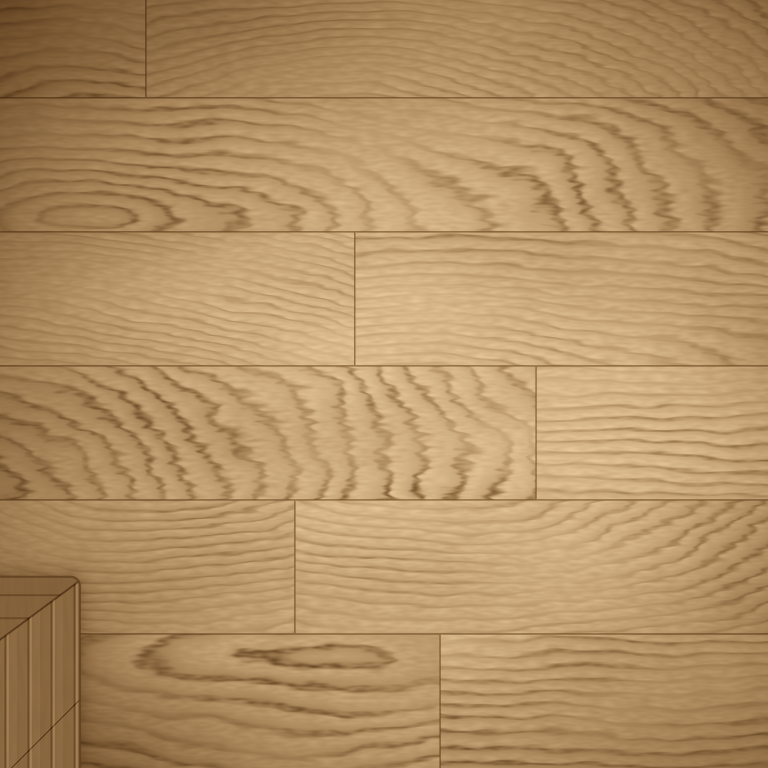
This texture is drawn by a Shadertoy shader. Its source:

```glsl
// Oak plank floor in six staggered rows, with a slatted box in the lower left corner.
// Each plank cuts through elliptical growth rings, warped by gradient noise and
// frayed along its fibres; one tone value then drives colour, light and seams.

#define ROWS 5.73            // plank rows in the canvas height
#define SEAM 0.0007          // half width of the gaps between planks
#define GRAIN 0.24           // depth of the growth rings
#define PORES 0.07           // depth of the fine fibres
#define WARP 0.17            // waviness of the rings
#define FRAY 0.005           // ragged shift along the fibres
#define VIGNETTE 0.86        // darkening away from the light
#define LIGHT_POS vec2(0.58, 0.47)
#define OAK vec3(0.875, 0.75, 0.575)
#define TONE_CURVE vec3(1.0, 1.28, 1.75)
#define BOX_SIZE vec2(0.104, 0.249)

// Position of the butt joint in each row, from the bottom (2 = no joint)
const float JOINT[6] = float[6](0.573, 0.384, 0.698, 0.462, 2.0, 0.190);

// Ring centre (x in canvas, y in plank heights) and lengthwise squeeze, per plank
const vec3 RING_SHAPE[12] = vec3[12](
    vec3(0.43, 0.83, 1.1),  vec3(0.40, -3.0, 0.9),
    vec3(0.20, 1.50, 3.0),  vec3(0.58, 1.40, 2.3),
    vec3(-0.14, 0.12, 2.7), vec3(0.90, -2.0, 0.5),
    vec3(-0.10, -2.5, 3.0), vec3(0.56, -0.1, 1.2),
    vec3(0.13, 0.10, 1.45), vec3(0.0, 0.0, 1.0),
    vec3(0.08, -0.4, 3.0),  vec3(0.45, -0.4, 2.3));

// Rings per plank height
const float RING_COUNT[12] = float[12](
    7.0, 10.0, 13.0, 12.0, 8.4, 11.0, 15.0, 12.0, 10.5, 8.0, 9.0, 14.0);

vec2 hashGradient(vec2 cell) {
    vec3 h = fract(cell.xyx * vec3(0.1031, 0.1030, 0.0973));
    h += dot(h, h.yzx + 33.33);
    float angle = 6.2832 * fract((h.x + h.y) * h.z);
    return vec2(cos(angle), sin(angle));
}

float gradientNoise(vec2 p) {
    vec2 i = floor(p), f = p - i;
    vec2 u = f * f * f * (f * (f * 6.0 - 15.0) + 10.0);
    vec2 e = vec2(0.0, 1.0);
    float bottom = mix(dot(hashGradient(i), f), dot(hashGradient(i + e.yx), f - e.yx), u.x);
    float top = mix(dot(hashGradient(i + e), f - e), dot(hashGradient(i + 1.0), f - 1.0), u.x);
    return mix(bottom, top, u.y);
}

// Antialiased line of half width w at distance d
float lineMask(float d, float w, float px) {
    return clamp((w - abs(d)) / px + 0.5, 0.0, 1.0);
}

// Brightness of the wood at p (x in canvas, y in plank heights)
float woodTone(vec2 p, int plank) {
    vec3 shape = RING_SHAPE[plank];
    float count = RING_COUNT[plank];
    vec2 q = p + float(plank) * vec2(17.3, 9.1);

    // Ragged fibres and wider kinks displace the rings lengthwise
    float fibre = gradientNoise(q * vec2(26.0, 23.0));
    float streak = gradientNoise(q * vec2(60.0, 41.0) + 40.0);
    p.x += FRAY * (fibre + streak + 2.5 * gradientNoise(q * vec2(14.0, 6.0) + 11.0));

    // Warped elliptical rings, calmer where they are dense
    float warp = WARP * min(1.0, 8.0 / count);
    float radius = length((p - shape.xy) * vec2(shape.z, 1.0));
    radius += warp * gradientNoise(q * vec2(4.0, 1.5));
    radius += 0.25 * warp * gradientNoise(q * vec2(15.0, 4.0) + 7.0);
    float phase = fract(radius * count + 0.2 * fibre);

    // Each ring is a thin dark core with a soft halo before it
    float core = smoothstep(0.48, 0.70, phase) * (1.0 - smoothstep(0.72, 0.92, phase));
    float halo = smoothstep(0.05, 0.70, phase) * (1.0 - smoothstep(0.72, 1.0, phase));
    float strength = clamp(0.75 + 1.2 * gradientNoise(q * vec2(4.0, 1.8) + 3.0), 0.2, 1.3);
    strength *= mix(1.0, 0.55, smoothstep(8.5, 13.0, count)) * (1.0 + 1.1 * streak);
    float ring = strength * mix(halo, core, 0.65);

    float cloud = 0.10 * gradientNoise(q * vec2(2.5, 1.1) + 21.0);
    return 0.99 - GRAIN * ring + PORES * (0.5 * fibre + streak) + cloud;
}

float floorTone(vec2 uv, float px) {
    float v = uv.y * ROWS;
    int row = int(clamp(floor(v), 0.0, 5.0));
    float joint = JOINT[row];
    int plank = 2 * row + int(step(joint, uv.x));
    float tone = woodTone(vec2(uv.x, v - float(row)), plank);

    // Gaps: across the rows, and at the butt joint
    float rowGap = (v - max(round(v), 1.0)) / ROWS;
    float gap = max(lineMask(rowGap, SEAM, px), lineMask(uv.x - joint, SEAM, px));
    return mix(tone, 0.5, 0.9 * gap);
}

// Box with a top face and a slatted front, split by a slanting ridge
float boxTone(vec2 uv, float px) {
    float ridge = uv.y - 0.74 * uv.x - 0.167;
    float slat = (fract((uv.x + 0.008) / 0.03) - 0.5) * 0.03;
    float front = 0.62 + 1.2 * slat + 0.10 * lineMask(slat - 0.003, 0.0014, px);
    front -= 0.14 * lineMask(slat, 0.0012, px);
    front -= 0.2 * lineMask(uv.y - uv.x + 0.015, 0.0012, px);
    float board = (fract(uv.y / 0.03) - 0.5) * 0.03;
    float top = 0.59 - 0.12 * lineMask(board, 0.0012, px);
    float tone = mix(front, top, smoothstep(-px, px, ridge));
    tone -= 0.2 * lineMask(ridge, 0.0016, px);
    return tone + 0.02 * gradientNoise(uv * vec2(160.0, 25.0));
}

void mainImage(out vec4 fragColor, in vec2 fragCoord) {
    float px = 1.0 / iResolution.y;
    vec2 uv = fragCoord * px;

    // Floor under a soft pool of light
    vec2 away = uv - LIGHT_POS;
    float tone = floorTone(uv, px) * (1.0 - VIGNETTE * dot(away, away));

    // Box, its contact shadow and dark outline
    vec2 d = abs(uv) - BOX_SIZE + 0.012;
    float box = length(max(d, 0.0)) + min(max(d.x, d.y), 0.0) - 0.012;
    tone *= 1.0 - 0.15 * exp(-max(box, 0.0) / 0.012);
    tone = mix(tone, boxTone(uv, px), clamp(0.5 - box / px, 0.0, 1.0));
    tone = mix(tone, 0.42, 0.8 * lineMask(box, 0.0014, px));

    fragColor = vec4(OAK * pow(vec3(max(tone, 0.0)), TONE_CURVE), 1.0);
}
```
